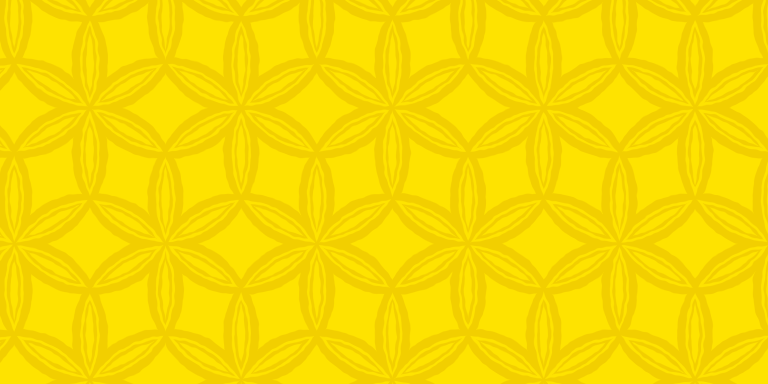
This pattern is drawn by a Shadertoy shader. Its source:

```glsl
// Yellow lattice of six-petal stars with hand-cut, double-lined petals.

#define STAR_SPACING 0.394
#define ROW_SPACING 0.354
#define STAR_ORIGIN vec2(0.628, 0.719)
#define OUTER_PETAL vec2(0.340, 0.119)
#define MIDDLE_PETAL vec2(0.268, 0.063)
#define CORE_PETAL vec2(0.190, 0.026)
#define GAP_WIDTH 0.017
#define WOBBLE 0.0045
#define GOLD vec3(0.95, 0.81, 0.00)
#define LEMON vec3(0.995, 0.89, 0.00)

const float SQRT3 = 1.7320508;

// Pointed lens along x; size holds half length and half width.
float lens(vec2 p, vec2 size) {
    float radius = dot(size, size) / (2.0 * size.y);
    return length(vec2(p.x, abs(p.y) + radius - size.y)) - radius;
}

// Layered sines that roughen the cut edges.
float roughness(vec2 p) {
    float n = sin(dot(p, vec2(31.0, 17.0)) + 2.0 * sin(p.y * 23.0));
    n += 0.7 * sin(dot(p, vec2(-38.0, 57.0)) + 1.5 * sin(p.x * 41.0));
    n += 0.4 * sin(dot(p, vec2(93.0, 61.0)) + sin(p.y * 67.0));
    return n * 0.5;
}

// Offset from the nearest star of a triangular lattice.
vec2 nearestStar(vec2 p) {
    vec2 cell = vec2(1.0, SQRT3);
    vec2 a = p - cell * round(p / cell);
    vec2 b = p - cell * (round(p / cell - 0.5) + 0.5);
    return dot(a, a) < dot(b, b) ? a : b;
}

// Fold all six petals onto one that points along x.
vec2 foldPetals(vec2 p) {
    float sector = radians(60.0);
    float angle = atan(p.y, p.x);
    angle = abs(mod(angle, sector) - 0.5 * sector);
    return length(p) * vec2(cos(angle), sin(angle));
}

float cover(float d, float pixel) {
    return smoothstep(pixel, -pixel, d);
}

void mainImage(out vec4 fragColor, in vec2 fragCoord) {
    vec2 p = (fragCoord / iResolution.y - STAR_ORIGIN) / STAR_SPACING;
    p.y *= 0.5 * SQRT3 * STAR_SPACING / ROW_SPACING;
    float pixel = 0.75 / (iResolution.y * STAR_SPACING);

    vec2 petal = foldPetals(nearestStar(p));
    vec2 tip = vec2(1.0 / SQRT3, 0.0);
    vec2 middle = 0.5 * tip;

    // Neighbouring petal that meets this one at the tip.
    vec2 normal = vec2(0.5 * SQRT3, 0.5);
    vec2 neighbour = petal - 2.0 * dot(petal - tip, normal) * normal;

    // Outer, middle and core edges wander separately.
    float outer = min(lens(petal - middle, OUTER_PETAL),
                      lens(neighbour - middle, OUTER_PETAL));
    outer += WOBBLE * roughness(p);
    float gap = lens(petal - middle, MIDDLE_PETAL) + WOBBLE * roughness(p + 3.7);
    gap = abs(gap + 0.5 * GAP_WIDTH) - 0.5 * GAP_WIDTH;
    gap += 0.4 * WOBBLE * roughness(p + 8.1);
    float core = lens(petal - middle, CORE_PETAL) + WOBBLE * roughness(p + 5.3);

    // Gold petals with lemon gaps and cores.
    float gold = cover(outer, pixel);
    gold *= 1.0 - cover(min(gap, core), pixel);
    fragColor = vec4(mix(LEMON, GOLD, gold), 1.0);
}
```
